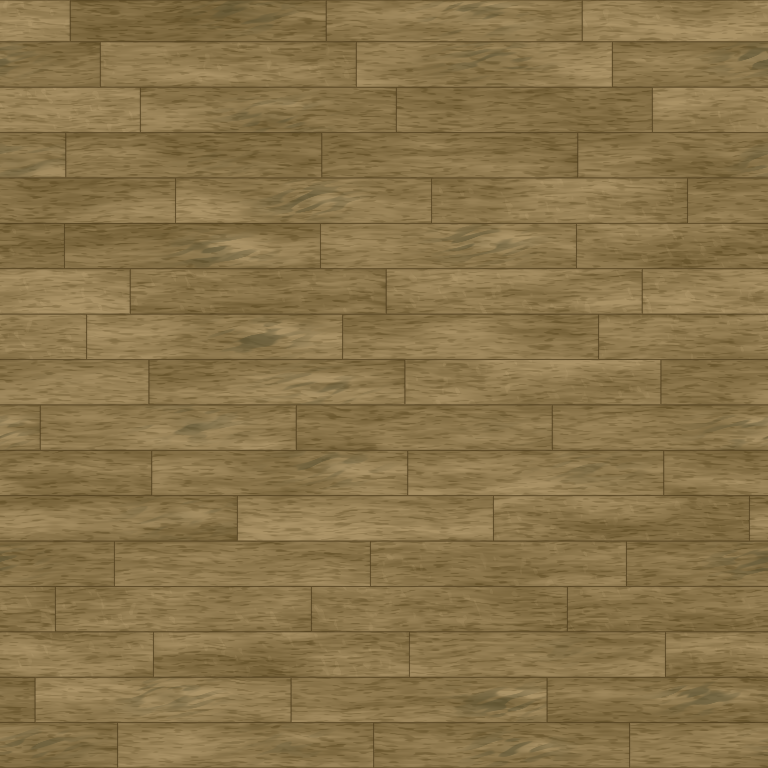
This texture is drawn by a Shadertoy shader. Its source:

```glsl
#define PLANKS_ACROSS 3.0
#define ROW_HEIGHT 0.0591
#define SEAM_WIDTH 0.0015
#define GRAIN_SCALE vec2(48.0, 400.0)
#define GRAIN_CONTRAST 0.62
#define BAND_CONTRAST 0.6
#define BLOTCH_CONTRAST 0.85
#define PLANK_CONTRAST 0.5
#define DARK_WOOD vec3(0.47, 0.39, 0.23)
#define LIGHT_WOOD vec3(0.61, 0.52, 0.35)
#define SMOKE_COLOR vec3(0.35, 0.32, 0.20)
#define SEAM_COLOR vec3(0.32, 0.25, 0.12)

float hash(vec2 p) {
    return fract(sin(dot(p, vec2(12.99, 78.23))) * 43758.5);
}

// Smooth cellular noise: scattered points blended by distance
float cells(vec2 p) {
    vec2 base = floor(p);
    float total = 0.0, weights = 0.0;
    for (int j = -1; j <= 1; j++)
    for (int i = -1; i <= 1; i++) {
        vec2 cell = base + vec2(i, j);
        vec2 jitter = vec2(hash(cell + 3.7), hash(cell + 9.2)) - 0.5;
        vec2 d = cell + 0.5 + 0.7 * jitter - p;
        float w = exp(-4.0 * dot(d, d));
        total += w * hash(cell);
        weights += w;
    }
    return total / weights;
}

// Alternating stagger with a slow drift; every eleventh row slips back
float rowShift(float row) {
    float shift = mix(0.5, 0.19, mod(row, 2.0)) + 0.008 * row;
    shift += 0.09 * cos(1.93 * (row - 2.2));
    return shift - (mod(row, 11.0) == 5.0 ? 0.36 : 0.0);
}

vec3 woodColor(vec2 q, vec2 plank) {
    float kind = hash(plank + 0.3);
    vec2 seed = floor(vec2(hash(plank + 1.7), hash(plank + 5.1)) * 60.0);
    float len = 1.0 / PLANKS_ACROSS;

    // Knot centre and its elliptical distance
    float knotty = smoothstep(0.4, 0.7, kind);
    vec2 centre = vec2(len * mix(0.5, 0.86, hash(plank + 2.9)),
                       ROW_HEIGHT * mix(0.35, 0.65, hash(plank + 8.3)));
    vec2 k = (q - centre) / vec2(0.045, 0.017);
    float r2 = dot(k, k);

    // Grain bends gently along the plank and around the knot
    vec2 g = q;
    g.y += 0.0014 * sin(q.x * 31.0 + seed.x) + 0.0006 * sin(q.x * 83.0 + seed.y);
    g.y -= 0.006 * knotty * k.y * exp(-r2);

    float fibre = cells(g * GRAIN_SCALE + seed);
    float pores = cells(g * vec2(95.0, 560.0) + seed + 29.0);
    float band = cells(g * vec2(10.0, 95.0) + seed + 17.0);
    float blotch = cells(g * vec2(9.0, 32.0) + seed + 41.0);

    float tone = 0.68 + GRAIN_CONTRAST * (fibre - 0.5)
               - 0.55 * smoothstep(0.55, 0.95, pores)
               + BAND_CONTRAST * (band - 0.5)
               + BLOTCH_CONTRAST * (blotch - 0.5)
               + PLANK_CONTRAST * (hash(plank + 6.6) - 0.5);

    // Ragged dark heartwood streaks near the upper edge
    float v = q.y / ROW_HEIGHT;
    float ragged = smoothstep(0.48, 0.62, band * 0.6 + blotch * 0.4 + 0.08 * v);
    tone -= 0.5 * ragged * smoothstep(0.6, 0.95, v) * step(0.3, kind);

    // Sparse pale ray flecks on a few planks
    float fleck = cells(vec2(q.x + 0.4 * q.y, q.y - 0.2 * q.x) * vec2(190.0, 110.0) + seed);
    tone += 0.22 * smoothstep(0.8, 0.92, fleck) * step(kind, 0.3);

    // Pale patch beside the knot
    vec2 h = k - vec2(0.5, 0.4);
    tone += 0.6 * knotty * exp(-1.3 * dot(h, h)) * smoothstep(0.35, 0.65, band);
    vec3 color = mix(DARK_WOOD, LIGHT_WOOD, clamp(tone, -0.45, 1.4));

    // Smoky slanted streaks through the knot
    float streak = cells(vec2(q.x - 0.6 * q.y, g.y - 0.2 * q.x) * vec2(48.0, 230.0) + seed);
    float smoke = exp(-0.6 * r2) * smoothstep(0.45, 0.75, streak) + 0.25 * exp(-5.0 * r2);
    return mix(color, SMOKE_COLOR, 0.6 * knotty * clamp(smoke, 0.0, 1.0));
}

void mainImage(out vec4 fragColor, in vec2 fragCoord) {
    vec2 uv = fragCoord / iResolution.xy;
    float pixel = 1.0 / min(iResolution.x, iResolution.y);

    // Plank index and position inside the plank
    float row = floor(uv.y / ROW_HEIGHT);
    float along = uv.x * PLANKS_ACROSS - rowShift(row);
    vec2 plank = vec2(mod(floor(along), PLANKS_ACROSS), row);
    vec2 q = vec2(fract(along) / PLANKS_ACROSS, uv.y - row * ROW_HEIGHT);
    vec3 color = woodColor(q, plank);

    // Thin seams with a faint worn bevel
    vec2 edge = min(q, vec2(1.0 / PLANKS_ACROSS, ROW_HEIGHT) - q);
    float d = min(min(edge.x, edge.y), 1.0 - uv.y);
    float halfWidth = 0.5 * SEAM_WIDTH;
    float seam = 1.0 - smoothstep(halfWidth - 0.5 * pixel, halfWidth + 0.5 * pixel, d);
    color *= 1.0 - 0.06 * exp(-d / 0.0015);
    color = mix(color, SEAM_COLOR, 0.72 * seam);

    fragColor = vec4(color, 1.0);
}
```
